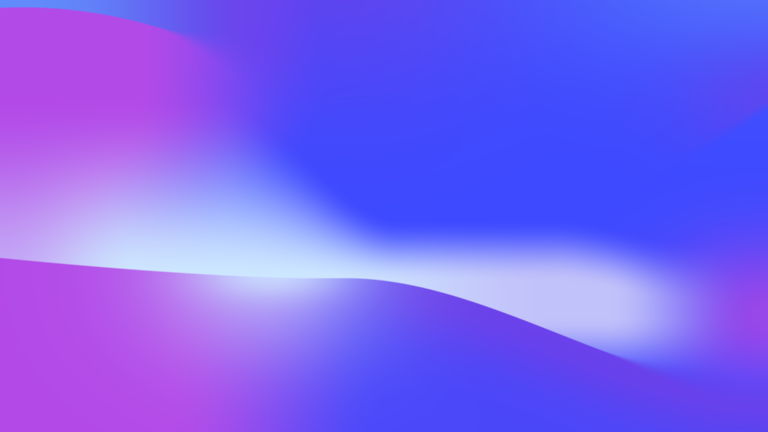
Write a Shadertoy shader that draws this background.

```glsl
#define BLUE vec3(0.24, 0.29, 1.00)
#define MAGENTA vec3(0.70, 0.29, 0.91)
#define VIOLET vec3(0.43, 0.25, 0.91)
#define SKY vec3(0.38, 0.54, 0.98)
#define ICE vec3(0.81, 0.91, 1.00)
#define LAVENDER vec3(0.76, 0.76, 0.98)
#define EDGE_SOFTNESS 0.0025

// Falls from 1 to 0 as x goes from a to b
float fade(float a, float b, float x) {
    return 1.0 - smoothstep(a, b, x);
}

// Elliptical Gaussian glow
float glow(vec2 p, vec2 centre, vec2 size) {
    vec2 d = (p - centre) / size;
    return exp(-dot(d, d));
}

// Height of the crest of the lower wave
float lowerCrest(float x) {
    float leftRise = 0.047 * pow(max(1.0 - x / 0.4, 0.0), 1.5);
    return 0.356 + leftRise - 0.26 * smoothstep(0.451, 1.008, x);
}

// Height of the crest of the upper wave
float upperCrest(float x) {
    float d = x - 0.03;
    return 0.983 - 1.5 * d * d;
}

// Blue field with violet tints along the top and the right
vec3 backdrop(vec2 p) {
    vec3 color = mix(BLUE, VIOLET, 0.7 * glow(p, vec2(0.45, 1.1), vec2(0.22, 0.32)));
    color = mix(color, SKY, 0.6 * glow(p, vec2(1.0, 1.06), vec2(0.3, 0.22)));
    float fold = 0.75 + 1.15 * (p.x - 1.0);
    float foldMask = smoothstep(-0.012, 0.025, p.y - fold);
    color = mix(color, VIOLET, 0.6 * foldMask * glow(p, vec2(1.02, 0.77), vec2(0.14, 0.13)));
    return mix(color, mix(MAGENTA, VIOLET, 0.3), 0.95 * glow(p, vec2(1.0, 0.27), vec2(0.13, 0.17)));
}

// Pale band: tall and soft on the left, thin on the right
vec3 addMist(vec3 color, vec2 p) {
    float thin = smoothstep(0.28, 0.52, p.x);
    float top = mix(0.56, 0.42, thin) - 0.05 * smoothstep(0.72, 0.9, p.x);
    float spread = mix(0.22, 0.075, thin);
    float amount = fade(top - spread, top + spread, p.y);
    amount *= mix(0.6, 1.0, smoothstep(0.0, 0.18, p.x));
    amount *= fade(0.79, 0.98, p.x);
    amount *= mix(1.0, smoothstep(0.1, 0.27, p.y), smoothstep(0.6, 0.75, p.x));
    return mix(color, mix(ICE, LAVENDER, smoothstep(0.4, 0.72, p.x)), amount);
}

// Lower wave: magenta to blue, violet under the crest, one pale glow
vec3 lowerWave(vec2 p, float crest) {
    vec3 color = mix(MAGENTA, mix(BLUE, VIOLET, 0.25), smoothstep(0.22, 0.5, p.x));
    float depth = max(crest - p.y, 0.0);
    color = mix(color, VIOLET, 0.9 * smoothstep(0.38, 0.58, p.x) * exp(-depth * depth / 0.016));
    color = mix(color, LAVENDER, 0.75 * glow(p, vec2(0.345, 0.36), vec2(0.15, 0.2)));
    return mix(color, ICE, 0.75 * glow(p, vec2(0.355, 0.365), vec2(0.09, 0.055)));
}

void mainImage(out vec4 fragColor, in vec2 fragCoord) {
    vec2 p = fragCoord / iResolution.xy;

    // Magenta wave on the left, melting into the blue
    float bluing = p.x + 0.1 * fade(0.45, 0.75, p.y);
    vec3 color = mix(backdrop(p), MAGENTA, fade(0.17, 0.43, bluing));
    color = addMist(color, p);

    // Strip above the upper crest
    vec3 strip = mix(SKY, mix(VIOLET, BLUE, 0.15), smoothstep(0.05, 0.35, p.x));
    float upperBlur = mix(EDGE_SOFTNESS, 0.08, smoothstep(0.2, 0.36, p.x));
    float above = smoothstep(-upperBlur, upperBlur, p.y - upperCrest(p.x));
    color = mix(color, strip, above * fade(0.25, 0.45, p.x));

    // Lower wave, its crest dissolving at the right
    float crest = lowerCrest(p.x);
    float lowerBlur = mix(EDGE_SOFTNESS, 0.05, smoothstep(0.78, 0.95, p.x));
    float below = fade(-lowerBlur, lowerBlur, p.y - crest);
    color = mix(color, lowerWave(p, crest), below);

    fragColor = vec4(color, 1.0);
}
```
